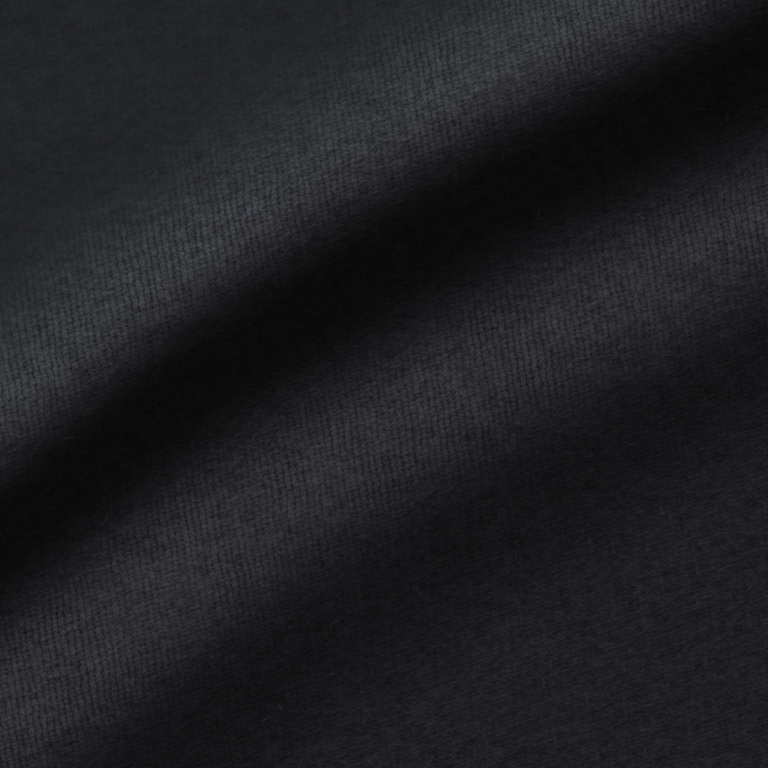
A Shadertoy shader for this texture:

```glsl
// Dark rib-knit jersey cloth lying in soft diagonal folds, with fine fuzz.

const vec3 COOL_TINT = vec3(0.97, 1.00, 1.09);
const vec3 VIOLET_TINT = vec3(0.99, 0.98, 1.10);
const float TAU = 6.28319;

float hash(vec2 p) {
    return fract(sin(dot(p, vec2(127.1, 311.7))) * 43758.55);
}

float valueNoise(vec2 p) {
    vec2 cell = floor(p);
    vec2 f = fract(p);
    f = f * f * (3.0 - 2.0 * f);
    float low = mix(hash(cell), hash(cell + vec2(1, 0)), f.x);
    float high = mix(hash(cell + vec2(0, 1)), hash(cell + vec2(1, 1)), f.x);
    return mix(low, high, f.y);
}

float signedNoise(vec2 p) {
    return 2.0 * valueNoise(p) - 1.0;
}

// Position across the folds, which bend slightly along their length.
float foldCoord(vec2 p) {
    float bend = 0.040 * sin(4.1 * p.x);
    float waver = 0.006 * signedNoise(p * 4.0);
    return p.y - 0.66 * p.x - bend + waver;
}

// Brightness from the lower right flat, over two crests, to the upper left.
float foldLight(float s, float x) {
    float lowerShift = 0.15 * (x - 0.5);
    float light = 0.122;
    light = mix(light, 0.078, smoothstep(-0.36, -0.14, s - lowerShift));
    light = mix(light, 0.178, smoothstep(-0.12, 0.08, s - 0.5 * lowerShift));
    light = mix(light, 0.043, smoothstep(0.09, 0.27, s));
    light = mix(light, 0.212, smoothstep(0.32, 0.475, s));
    return mix(light, 0.143, smoothstep(0.47, 0.68, s));
}

// Knit ribs: thin dark grooves between columns of slanted stitches.
float knit(vec2 p, float ribs, float rows, float grooveDepth) {
    float wobble = 0.0022 * signedNoise(p * 22.0) + 0.0016 * signedNoise(p * 170.0);
    float wale = (p.x + 0.16 * p.y + wobble) * ribs;
    float across = abs(fract(wale) - 0.5);
    float course = (p.y - 0.32 * p.x + wobble) * rows + across * 0.8;
    float groove = smoothstep(0.18, 0.5, across);
    float stitch = sin(TAU * course);
    float yarn = hash(vec2(floor(wale), floor(course))) - 0.5;
    return grooveDepth * (0.4 - groove) + 0.09 * stitch + 0.10 * yarn * (1.0 - groove);
}

// Short scattered fibres, one at most per grid cell.
float fibres(vec2 p, float grid, float size, float width, float share) {
    vec2 home = floor(p * grid);
    float cover = 0.0;
    for (int j = -1; j <= 1; j++) {
        for (int i = -1; i <= 1; i++) {
            vec2 cell = home + vec2(i, j);
            float present = step(hash(cell + 7.3), share);
            vec2 centre = (cell + vec2(hash(cell), hash(cell + 31.7))) / grid;
            float angle = TAU * hash(cell + 57.1);
            vec2 along = vec2(cos(angle), sin(angle));
            vec2 d = p - centre;
            vec2 q = vec2(dot(d, along), dot(d, vec2(-along.y, along.x)));
            q.y += (hash(cell + 83.9) - 0.5) * q.x * q.x / size;
            q.x = max(abs(q.x) - 0.5 * size, 0.0);
            float strand = 1.0 - smoothstep(0.3 * width, width, length(q));
            cover = max(cover, present * strand * (0.4 + 0.6 * hash(cell + 11.9)));
        }
    }
    return cover;
}

void mainImage(out vec4 fragColor, in vec2 fragCoord) {
    vec2 p = fragCoord / iResolution.y;
    float s = foldCoord(p);
    float light = foldLight(s, p.x);

    // The ribs show best on the lit slopes; the upper left lies out of focus.
    float focus = 1.0 - 0.85 * smoothstep(0.46, 0.68, s);
    float lit = smoothstep(0.07, 0.16, light) * smoothstep(-0.2, 0.0, s);
    float patchy = 0.65 + 0.35 * signedNoise(p * 16.0 + 5.0);
    float grooveDepth = mix(0.08, 0.34, lit) * patchy;

    // Woolly surface: mottling, streaks along the folds and fine grain.
    vec2 slanted = vec2(p.x + 0.35 * p.y, p.y - 0.35 * p.x);
    float mottle = 0.03 * signedNoise(p * 9.0) + 0.04 * signedNoise(slanted * vec2(28.0, 60.0));
    float streaks = 0.13 * signedNoise(slanted * vec2(95.0, 230.0));
    float grain = 0.10 * signedNoise(p * 260.0) + 0.12 * signedNoise(p * 480.0 + 19.0);
    float relief = knit(p, 112.0, 165.0, grooveDepth) * focus + mottle;
    relief += (streaks + grain) * mix(0.4, 1.0, focus);
    float cloth = light * (1.0 + relief);

    // Fuzz: a dense faint nap and a few longer loose hairs.
    cloth += 0.022 * focus * fibres(p, 60.0, 0.010, 0.0016, 0.6) * smoothstep(0.03, 0.15, light);
    cloth += 0.040 * focus * fibres(p, 13.0, 0.010, 0.0018, 0.35);

    vec3 tint = mix(VIOLET_TINT, COOL_TINT, smoothstep(0.3, 0.5, s));
    fragColor = vec4(clamp(cloth * tint, 0.0, 1.0), 1.0);
}
```
